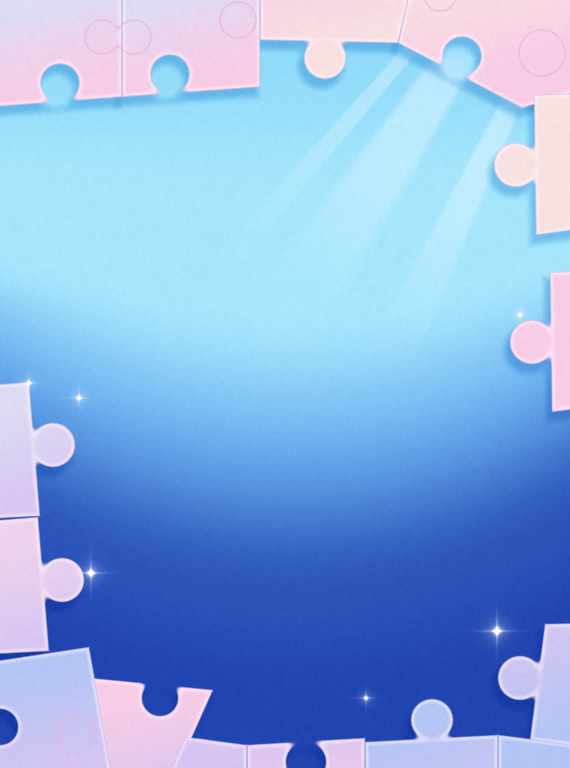
A Shadertoy shader for this background:

```glsl
// A deep blue gradient with slanting light rays, framed by pastel jigsaw pieces and sparkles.
// Each piece is a four-sided distance field with a round knob smoothly added or cut out.
// The canvas spans 5.7 by 7.68 units, with y pointing down from the top edge.

const vec2 CANVAS = vec2(5.7, 7.68);
const vec3 PINK = vec3(.97, .80, .90);
const vec3 PEACH = vec3(.97, .88, .88);
const vec3 LILAC = vec3(.84, .77, .95);
const vec3 PERIWINKLE = vec3(.70, .77, .96);
const vec3 ICE = vec3(.83, .88, .98);

float hash(vec2 p) {
    vec3 q = fract(p.xyx * .1031);
    q += dot(q, q.yzx + 33.33);
    return fract((q.x + q.y) * q.z);
}

float noise(vec2 p) {
    vec2 i = floor(p), f = fract(p);
    f = f * f * (3. - 2. * f);
    return mix(mix(hash(i), hash(i + vec2(1, 0)), f.x),
               mix(hash(i + vec2(0, 1)), hash(i + 1.), f.x), f.y);
}

float smoothMin(float a, float b, float k) {
    float h = max(k - abs(a - b), 0.) / k;
    return min(a, b) - h * h * k * .25;
}

// Antialiased coverage of a distance field
float cover(float d) {
    float px = CANVAS.y / iResolution.y;
    return 1. - smoothstep(-px, px, d);
}

// Signed distance to the line a-b, positive on its outer side
float side(vec2 p, vec2 a, vec2 b) {
    vec2 e = normalize(b - a);
    return dot(p - a, vec2(e.y, -e.x));
}

// Corners run clockwise; knob = centre and radius, a negative radius cuts a socket
float jigsaw(vec2 p, vec4 top, vec4 base, vec3 knob) {
    float quad = max(max(side(p, top.xy, top.zw), side(p, top.zw, base.xy)),
                     max(side(p, base.xy, base.zw), side(p, base.zw, top.xy)));
    float disc = length(p - knob.xy) - abs(knob.z), s = sign(knob.z);
    return s * smoothMin(s * quad, disc, .08);
}

// Paints one piece; canvas.a holds the area already covered by pieces
void piece(inout vec4 canvas, vec2 p, vec4 top, vec4 base, vec3 knob, vec3 upper, vec3 lower) {
    float d = jigsaw(p, top, base, knob);
    float shadowDist = jigsaw(p - vec2(-.04, .08), top, base, knob);
    float shadow = (1. - smoothstep(-.04, .07, shadowDist)) * (1. - canvas.a);
    canvas.rgb *= mix(vec3(1), vec3(.68, .83, .93), shadow);

    float middle = (top.y + top.w + base.y + base.w) * .25;
    float blend = .5 + (p.y - middle + .25 * (p.x - knob.x)) / 1.5;
    vec3 fill = mix(upper, lower, smoothstep(0., 1., blend));
    fill = mix(fill, vec3(1, .95, .99), .55 * smoothstep(-.055, -.012, d));
    fill -= vec3(.10, .12, .06) * smoothstep(-.018, 0., d);
    canvas = mix(canvas, vec4(fill, 1), cover(d));
}

// Beam from a to b, widening and fading along its length
float ray(vec2 p, vec2 a, vec2 b, float w0, float w1) {
    vec2 axis = b - a;
    float t = dot(p - a, axis) / dot(axis, axis);
    float w = max(mix(w0, w1, t), .01);
    float beam = 1. - smoothstep(w * .7, w * 1.15, abs(side(p, a, b)));
    return beam * smoothstep(-.15, .1, t) * (1. - smoothstep(.1, 1., t));
}

vec3 water(vec2 p) {
    float x = p.x - 2.95;
    float depth = p.y + .1 * x * x * smoothstep(1., 3.5, p.y);
    vec3 c = mix(vec3(.57, .86, .98), vec3(.65, .90, .99), smoothstep(.6, 2., depth));
    c = mix(c, vec3(.42, .69, .94), smoothstep(3.1, 4.7, depth));
    c = mix(c, vec3(.17, .33, .73), smoothstep(4.2, 6., depth));
    return mix(c, vec3(.13, .27, .69), smoothstep(5.9, 7., depth));
}

float sparkle(vec2 p, float size) {
    vec2 q = abs(p) / size;
    float star = exp(-q.x * 4. - q.y * 45.) + exp(-q.y * 4. - q.x * 45.);
    return star + .8 * exp(-dot(q, q) * 90.) + .2 * exp(-dot(q, q) * 9.);
}

void mainImage(out vec4 fragColor, in vec2 fragCoord) {
    vec2 uv = fragCoord / iResolution.xy;
    vec2 p = vec2(uv.x, 1. - uv.y) * CANVAS;
    vec4 canvas = vec4(water(p), 0);

    // Light rays
    float light = .4 * ray(p, vec2(4.1, .5), vec2(2.1, 2.8), .07, .13)
                + .5 * ray(p, vec2(4.55, .6), vec2(2.7, 3.4), .2, .42)
                + .5 * ray(p, vec2(5.08, 1.1), vec2(3.8, 3.8), .11, .26);
    canvas.rgb = mix(canvas.rgb, vec3(.88, .96, 1), light);

    // Top edge
    piece(canvas, p, vec4(-.5, -.5, 1.22, -.5), vec4(1.22, .97, -.5, 1.1), vec3(.6, .83, -.19), ICE, PINK);
    piece(canvas, p, vec4(1.22, -.5, 2.6, -.5), vec4(2.6, .87, 1.22, .97), vec3(1.7, .74, -.19), ICE, PINK);
    piece(canvas, p, vec4(2.6, -.5, 4.2, -.5), vec4(3.98, .43, 2.6, .4), vec3(3.25, .58, .21), PINK, PEACH);
    piece(canvas, p, vec4(4.3, -1, 7, .55), vec4(5.22, 1.08, 3.98, .43), vec3(4.62, .56, -.19), PEACH, PINK);

    // Right and left edges
    for (float i = 0.; i < 2.; i++) {
        vec2 r = p - i * vec2(.16, 1.77), l = p - i * vec2(.09, 1.35);
        vec3 blush = mix(PEACH, PINK, i), dawn = mix(ICE, PINK, .3 + .4 * i);
        piece(canvas, r, vec4(5.34, .95, 6.5, .9), vec4(6.5, 2.2, 5.36, 2.35), vec3(5.16, 1.65, .22), blush, blush);
        piece(canvas, l, vec4(-.7, 3.9, .29, 3.82), vec4(.4, 5.16, -.7, 5.22), vec3(.53, 4.45, .22), dawn, LILAC);
    }

    // Bottom edge
    piece(canvas, p, vec4(.9, 6.78, 2.13, 6.9), vec4(1.55, 8.2, .9, 8.2), vec3(1.6, 6.98, -.18), PINK, LILAC);
    piece(canvas, p, vec4(-.5, 6.68, .89, 6.47), vec4(1.2, 8.2, -.5, 8.2), vec3(0, 7.27, -.18), PERIWINKLE, LILAC);
    piece(canvas, p, vec4(1.85, 7.37, 2.47, 7.45), vec4(2.47, 8.2, 1.5, 8.2), vec3(2, 7.58, .14), LILAC, LILAC);
    piece(canvas, p, vec4(2.47, 7.45, 3.65, 7.38), vec4(3.65, 8.2, 2.47, 8.2), vec3(3.06, 7.62, -.2), LILAC, PINK);
    piece(canvas, p, vec4(3.65, 7.42, 4.98, 7.35), vec4(4.98, 8.2, 3.65, 8.2), vec3(4.32, 7.2, .21), PERIWINKLE, LILAC);
    piece(canvas, p, vec4(4.98, 7.35, 6.2, 7.5), vec4(6.2, 8.2, 4.98, 8.2), vec3(5.5, 7.8, .1), PERIWINKLE, PERIWINKLE);
    piece(canvas, p, vec4(5.45, 6.24, 6.4, 6.22), vec4(6.4, 7.55, 5.3, 7.4), vec3(5.2, 6.78, .22), LILAC, PERIWINKLE);

    // Engraved knob outlines, paper grain, then sparkles
    vec3 knobs[6] = vec3[](vec3(1.02, .37, .17), vec3(1.34, .37, .17), vec3(2.38, .2, .18),
                           vec3(5.42, .53, .23), vec3(4.4, -.05, .16), vec3(.75, 7.35, .19));
    vec3 stars[6] = vec3[](vec3(.29, 3.83, .22), vec3(.79, 3.98, .24), vec3(.91, 5.73, .34),
                           vec3(5.2, 3.15, .2), vec3(4.97, 6.31, .38), vec3(3.66, 6.98, .2));
    float groove = 9., glint = 0.;
    for (int i = 0; i < 6; i++) {
        groove = smoothMin(groove, length(p - knobs[i].xy) - knobs[i].z, .06);
        glint += sparkle(p - stars[i].xy, stars[i].z);
    }
    canvas.rgb = mix(canvas.rgb, vec3(.92, .70, .86), .7 * canvas.a * cover(abs(groove) - .008));
    canvas.rgb += .022 * (noise(vec2(p.x + p.y, p.y - p.x) * vec2(22, 48) + 400.) - .5);
    canvas.rgb = mix(canvas.rgb, vec3(1), min(glint, 1.));
    fragColor = vec4(clamp(canvas.rgb, 0., 1.), 1);
}
```
